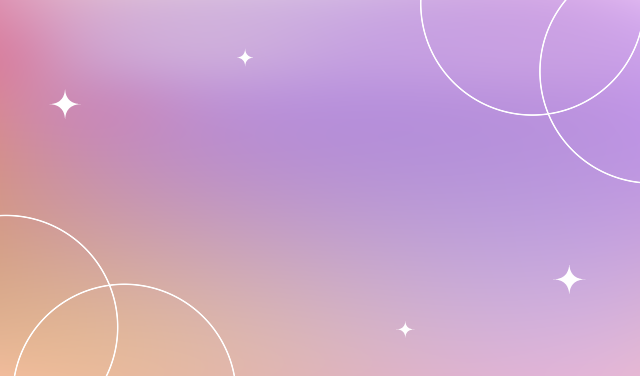
A Shadertoy shader for this background:

```glsl
// Soft lilac, rose and peach gradient with thin white rings and four-pointed sparkles.

const vec3 WHITE = vec3(1.0);
const vec3 ROSE = vec3(0.83, 0.40, 0.59);
const vec3 PLUM = vec3(0.80, 0.51, 0.70);
const vec3 PALE_MAUVE = vec3(0.83, 0.72, 0.855);
const vec3 PALE_LILAC = vec3(0.82, 0.67, 0.90);
const float RING_RADIUS = 0.297;
const float RING_WIDTH = 0.0042;

// Cubic weights for four evenly spaced stops, t in 0..1
vec4 stopWeights(float t) {
    float s = t * 3.0;
    float a = s - 1.0, b = s - 2.0, c = s - 3.0;
    return vec4(-a * b * c / 6.0, s * b * c / 2.0, -s * a * c / 2.0, s * a * b / 6.0);
}

// Smooth curve through four colours
vec3 blendStops(vec4 w, vec3 a, vec3 b, vec3 c, vec3 d) {
    return a * w.x + b * w.y + c * w.z + d * w.w;
}

// Four horizontal gradients blended from top to bottom
vec3 backdrop(vec2 uv) {
    vec4 across = stopWeights(uv.x);
    vec4 down = stopWeights(1.0 - uv.y);
    vec3 top = blendStops(across, vec3(0.87, 0.58, 0.70), vec3(0.84, 0.73, 0.87),
                          vec3(0.81, 0.67, 0.89), vec3(0.87, 0.71, 0.94));
    vec3 violetBand = blendStops(across, vec3(0.835, 0.55, 0.575), vec3(0.735, 0.555, 0.81),
                                 vec3(0.71, 0.56, 0.855), vec3(0.745, 0.58, 0.895));
    vec3 mauveBand = blendStops(across, vec3(0.835, 0.63, 0.54), vec3(0.80, 0.642, 0.71),
                                vec3(0.765, 0.64, 0.83), vec3(0.79, 0.647, 0.863));
    vec3 bottom = blendStops(across, vec3(0.945, 0.735, 0.61), vec3(0.89, 0.718, 0.66),
                             vec3(0.87, 0.70, 0.795), vec3(0.90, 0.72, 0.83));
    return blendStops(down, top, violetBand, mauveBand, bottom);
}

float glow(vec2 p, vec2 centre, vec2 radius) {
    vec2 q = (p - centre) / radius;
    return exp(-dot(q, q));
}

float ring(vec2 p, vec2 centre, float pixel) {
    float d = abs(length(p - centre) - RING_RADIUS) - 0.5 * RING_WIDTH;
    return 1.0 - smoothstep(-0.5 * pixel, 0.5 * pixel, d);
}

// Concave star, averaged over a 4 by 4 grid inside the pixel
float sparkle(vec2 p, vec2 centre, float radius, float pixel) {
    float cover = 0.0;
    for (int i = 0; i < 16; i++) {
        vec2 offset = (vec2(i % 4, i / 4) - 1.5) * 0.25 * pixel;
        vec2 q = sqrt(abs(p + offset - centre) / radius);
        cover += step(q.x + q.y, 1.0);
    }
    return cover / 16.0;
}

void mainImage(out vec4 fragColor, in vec2 fragCoord) {
    float pixel = 1.0 / iResolution.y;
    vec2 p = fragCoord * pixel;
    vec3 colour = backdrop(fragCoord / iResolution.xy);

    // Pale haze above the violet band, rose and plum at the upper left
    colour = mix(colour, PALE_MAUVE, 0.60 * glow(p, vec2(0.56, 0.89), vec2(0.38, 0.13)));
    colour = mix(colour, PALE_LILAC, 0.45 * glow(p, vec2(1.35, 0.86), vec2(0.48, 0.12)));
    colour = mix(colour, PLUM, 0.35 * glow(p, vec2(0.27, 0.70), vec2(0.20, 0.09)));
    colour = mix(colour, ROSE, 0.30 * glow(p, vec2(0.0, 0.85), vec2(0.15, 0.12)));

    // Overlapping rings in two opposite corners
    vec2 ringCentres[4] = vec2[4](vec2(1.416, 0.991), vec2(1.733, 0.810),
                                  vec2(0.016, 0.130), vec2(0.331, -0.053));
    // Sparkles: centre and radius
    vec3 sparkles[4] = vec3[4](vec3(0.173, 0.723, 0.045), vec3(0.652, 0.847, 0.026),
                               vec3(1.514, 0.257, 0.045), vec3(1.078, 0.124, 0.025));
    float ink = 0.0;
    for (int i = 0; i < 4; i++) {
        ink = max(ink, ring(p, ringCentres[i], pixel));
        ink = max(ink, sparkle(p, sparkles[i].xy, sparkles[i].z, pixel));
    }
    fragColor = vec4(mix(colour, WHITE, ink), 1.0);
}
```
